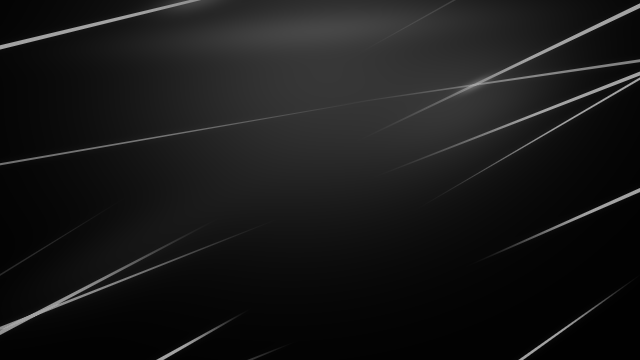
Give the GLSL for this background, as a WebGL 1 fragment shader.

```glsl
precision highp float;

uniform vec2 u_resolution;

const float BLACK_LEVEL = 0.004;   // darkest tone of the backdrop
const float STREAK_TONE = 0.64;    // grey of a fully lit streak
const float FADE_LENGTH = 0.65;    // share of a streak spent fading in
const float TIP_WIDTH = 0.25;      // width of the faded tip, relative to the tail
const float HALO_SIZE = 0.012;     // softness of the light around a streak
const float HALO_LIGHT = 0.05;

// Tilted elliptical falloff, with distances in canvas heights
float glow(vec2 p, vec2 center, vec2 radius, float tilt) {
  vec2 d = p - center;
  float c = cos(tilt);
  float s = sin(tilt);
  vec2 q = vec2(c * d.x + s * d.y, c * d.y - s * d.x) / radius;
  return exp(-dot(q, q));
}

// Tapered line that fades in from ends.xy to ends.zw
float streak(vec2 p, vec4 ends, float halfWidth, float light) {
  float pixel = 1.0 / u_resolution.y;
  vec2 axis = ends.zw - ends.xy;
  vec2 offset = p - ends.xy;
  float t = clamp(dot(offset, axis) / dot(axis, axis), 0.0, 1.0);
  float dist = length(offset - axis * t);
  float width = halfWidth * mix(TIP_WIDTH, 1.0, t);

  // Lines thinner than a pixel lose light instead of width
  float coverage = min(1.0, 2.0 * width / pixel);
  float core = clamp((max(width, 0.5 * pixel) - dist) / pixel + 0.5, 0.0, 1.0);
  float halo = HALO_LIGHT * exp(-dist * dist / (HALO_SIZE * HALO_SIZE));
  return light * smoothstep(0.0, FADE_LENGTH, t) * (core * coverage + halo);
}

float backdrop(vec2 p) {
  float shade = BLACK_LEVEL;
  shade += 0.210 * glow(p, vec2(0.90, 0.80), vec2(0.57, 0.42), 0.20);
  shade += 0.090 * glow(p, vec2(1.33, 0.72), vec2(0.26, 0.14), 0.45);
  shade += 0.080 * glow(p, vec2(0.85, 0.915), vec2(0.52, 0.05), 0.078);
  shade += 0.050 * glow(p, vec2(0.32, 0.28), vec2(0.32, 0.09), 0.47);
  // Hot spots along the streaks
  shade += 0.150 * glow(p, vec2(0.54, 1.00), vec2(0.10, 0.03), 0.24);
  shade += 0.180 * glow(p, vec2(1.32, 0.764), vec2(0.05, 0.012), 0.46);
  return shade;
}

float streaks(vec2 p) {
  // Upper left and the long crossing line
  float sum = streak(p, vec4(1.10, 1.135, -0.10, 0.844), 0.0062, 0.95);
  sum += streak(p, vec4(1.15, 0.742, -0.05, 0.535), 0.0030, 0.65);
  sum += streak(p, vec4(0.90, 0.703, 1.85, 0.842), 0.0042, 0.75);
  // Fan on the right
  sum += streak(p, vec4(0.972, 0.598, 1.85, 1.019), 0.0062, 1.0);
  sum += streak(p, vec4(1.019, 0.500, 1.85, 0.824), 0.0054, 1.0);
  sum += streak(p, vec4(1.134, 0.405, 1.85, 0.824), 0.0032, 0.95);
  sum += streak(p, vec4(1.285, 0.255, 1.85, 0.504), 0.0058, 0.95);
  sum += streak(p, vec4(1.80, 0.252, 1.40, -0.033), 0.0042, 0.95);
  // Lower left
  sum += streak(p, vec4(0.625, 0.403, -0.07, 0.039), 0.0062, 0.85);
  sum += streak(p, vec4(0.80, 0.403, -0.07, 0.060), 0.0045, 0.80);
  sum += streak(p, vec4(0.706, 0.148, 0.38, -0.036), 0.0058, 0.95);
  // Faint slivers
  sum += streak(p, vec4(0.833, 0.056, 0.60, -0.038), 0.0040, 0.30);
  sum += streak(p, vec4(0.382, 0.472, -0.07, 0.193), 0.0025, 0.22);
  sum += streak(p, vec4(0.96, 0.831, 1.35, 1.049), 0.0025, 0.20);
  return min(sum, 1.0);
}

void main() {
  vec2 p = gl_FragCoord.xy / u_resolution.y;
  float shade = mix(backdrop(p), STREAK_TONE, streaks(p));
  gl_FragColor = vec4(vec3(shade), 1.0);
}
```
